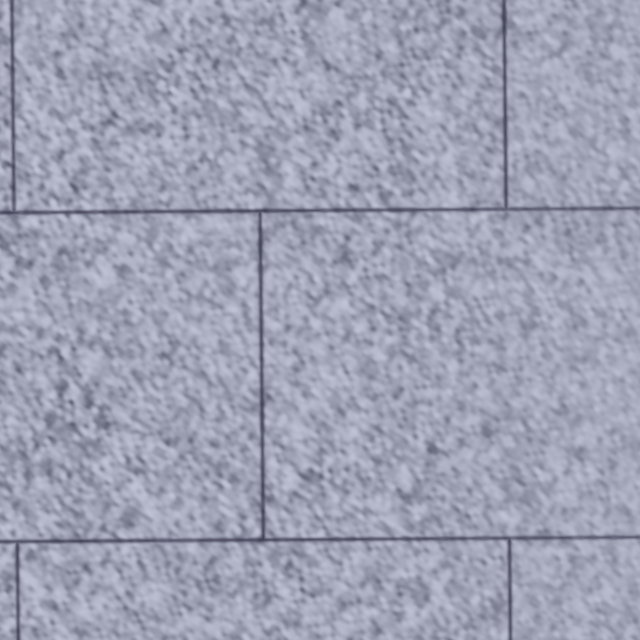
This texture is drawn by a WebGL 1 fragment shader. Its source:

```glsl
precision highp float;

uniform vec2 u_resolution;

const vec2 SLAB_SIZE = vec2(0.769, 0.514);
const vec2 SLAB_ORIGIN = vec2(0.0286, 0.1536);
const vec2 SKEW = vec2(0.010, -0.007);
const float ROW_SHIFT = 0.5;

const float JOINT_WIDTH = 0.0036;
const float JOINT_WOBBLE = 0.0007;
const float JOINT_STRENGTH = 0.9;

const vec2 STREAK_DIR = vec2(0.55, -0.835);
const vec2 STREAK_FREQ = vec2(68.0, 122.0);
const vec2 FLECK_FREQ = vec2(104.0, 138.0);
const float MOTTLE_FREQ = 38.0;
const float PATCH_FREQ = 7.0;

const float GRAIN_CONTRAST = 0.058;
const float GRAIN_SKEW = 0.006;
const float WORN_CONTRAST = 0.75;

const vec3 STONE = vec3(0.633, 0.643, 0.717);
const vec3 JOINT = vec3(0.270, 0.270, 0.355);

float hash(vec2 cell) {
  vec3 h = fract(cell.xyx * vec3(0.1031, 0.1030, 0.0973));
  h += dot(h, h.yzx + 33.33);
  return fract((h.x + h.y) * h.z);
}

// Value noise from -1 to 1
float noise(vec2 p) {
  vec2 cell = floor(p);
  vec2 f = fract(p);
  f = f * f * (3.0 - 2.0 * f);
  float low = mix(hash(cell), hash(cell + vec2(1.0, 0.0)), f.x);
  float high = mix(hash(cell + vec2(0.0, 1.0)), hash(cell + 1.0), f.x);
  return 2.0 * mix(low, high, f.y) - 1.0;
}

// Coordinates along and across a unit direction
vec2 alignTo(vec2 p, vec2 dir) {
  return vec2(dot(p, dir), dot(p, vec2(-dir.y, dir.x)));
}

// Slanted flecks of roughly unit deviation
float graniteGrain(vec2 p) {
  float streaks = noise(alignTo(p, STREAK_DIR) * STREAK_FREQ + 31.7);
  float flecks = noise(alignTo(p, vec2(0.857, -0.515)) * FLECK_FREQ + 73.1);
  float mottle = noise(alignTo(p, vec2(0.94, 0.342)) * MOTTLE_FREQ + 11.3);
  return 1.5 * (streaks + 0.95 * flecks + 0.4 * mottle);
}

// Distances to the nearest upright and level joint of a running bond
vec2 jointDistance(vec2 p) {
  vec2 slab = (p + SKEW * p.yx - SLAB_ORIGIN) / SLAB_SIZE;
  float row = floor(slab.y);
  slab.x += ROW_SHIFT * mod(row + 1.0, 2.0);
  return (0.5 - abs(fract(slab) - 0.5)) * SLAB_SIZE;
}

void main() {
  vec2 p = gl_FragCoord.xy / u_resolution;

  // Stone grain, smoother on the worn right side
  float patches = noise(p * PATCH_FREQ + 5.2);
  float wear = smoothstep(0.45, 1.0, p.x + 0.08 * patches);
  float contrast = mix(1.1, WORN_CONTRAST, wear) * (1.0 + 0.12 * patches);
  float grain = graniteGrain(p) * contrast - 0.2 * patches;
  vec3 color = STONE + GRAIN_CONTRAST * grain - GRAIN_SKEW * grain * grain;
  color += 0.008 * (wear - 0.4);

  // Soft uneven joints
  float ragged = noise(p * 95.0 + 47.9);
  float width = max(JOINT_WIDTH, 0.8 / u_resolution.y);
  vec2 gap = (jointDistance(p) + JOINT_WOBBLE * ragged) / width;
  vec2 line = exp(-gap * gap);
  line.y *= mix(1.0, 0.82, wear);
  float joint = max(line.x, line.y) * JOINT_STRENGTH * (0.93 + 0.1 * ragged);
  color = mix(color, JOINT + 0.02 * grain, joint);

  gl_FragColor = vec4(clamp(color, 0.0, 1.0), 1.0);
}
```
